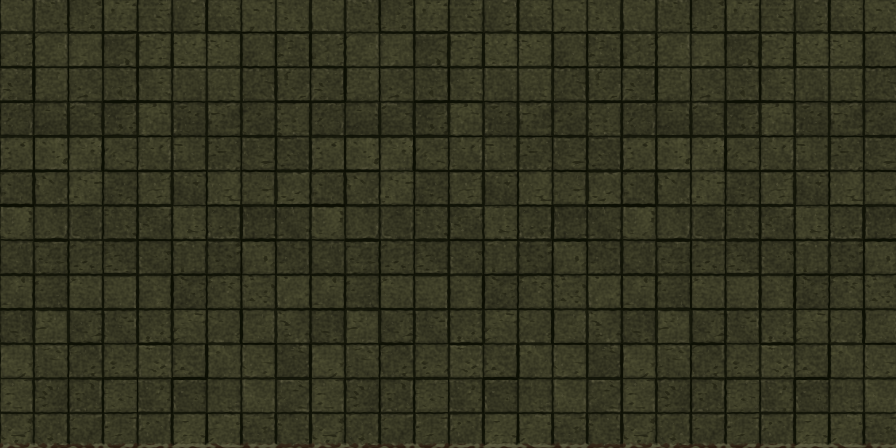
Write a Shadertoy shader that draws this texture.

```glsl
// Worn olive stone tiles in a square grid with dark joints, varying over a nine-column cycle.

const float TILE = 0.0772;                    // tile side, in canvas heights
const vec2 GRID_ORIGIN = vec2(-0.0017, 0.0009);
const float CYCLE = 9.0;                      // columns before the wear repeats

const vec3 JOINT = vec3(0.045, 0.055, 0.012);
const vec3 STONE = vec3(0.228, 0.228, 0.146);
const vec3 PIT = vec3(0.11, 0.11, 0.055);
const vec3 CHIP = vec3(0.40, 0.39, 0.28);
const vec3 RUST = vec3(0.20, 0.13, 0.08);

vec2 hash2(vec2 p) {
    vec3 q = fract(p.xyx * vec3(0.1031, 0.1030, 0.0973));
    q += dot(q, q.yzx + 33.33);
    return fract((q.xx + q.yz) * q.zy);
}

// Random pair for a cell, wrapped to the column cycle.
vec2 cellHash(vec2 cell, float seed) {
    return hash2(vec2(mod(cell.x, CYCLE), cell.y) + seed);
}

float cornerSlope(vec2 lattice, vec2 offset, float period, float seed) {
    vec2 wrapped = vec2(mod(lattice.x, period), lattice.y);
    float angle = 6.28318 * hash2(wrapped + seed).x;
    return dot(vec2(cos(angle), sin(angle)), offset);
}

// Gradient noise over tile units; whole-number frequencies keep it cyclic in x.
float gradientNoise(vec2 p, vec2 frequency, float seed) {
    p *= frequency;
    float period = CYCLE * frequency.x;
    vec2 i = floor(p), f = fract(p);
    vec2 u = f * f * f * (f * (f * 6.0 - 15.0) + 10.0);
    vec2 e = vec2(1.0, 0.0);
    float low = mix(cornerSlope(i, f, period, seed),
                    cornerSlope(i + e.xy, f - e.xy, period, seed), u.x);
    float high = mix(cornerSlope(i + e.yx, f - e.yx, period, seed),
                     cornerSlope(i + e.xx, f - e.xx, period, seed), u.x);
    return mix(low, high, u.y);
}

// Soft coverage of a joint whose width and depth differ by segment.
float joint(float distanceToLine, vec2 random, float pixel) {
    float halfWidth = mix(0.022, 0.046, random.x);
    float blur = max(0.65 * pixel, 0.018);
    float core = 1.0 - smoothstep(halfWidth - blur, halfWidth + blur, distanceToLine);
    return core * mix(0.68, 1.0, random.y);
}

// Narrow pale band just inside a tile edge.
float rim(float distanceToLine, float strength) {
    float band = smoothstep(0.035, 0.07, distanceToLine)
               * (1.0 - smoothstep(0.08, 0.15, distanceToLine));
    return band * smoothstep(0.45, 1.0, strength);
}

vec3 stoneColor(vec2 p, vec2 cell) {
    vec2 random = cellHash(cell, 17.0);
    float cloud = gradientNoise(p, vec2(2.0), 31.0);
    float grain = gradientNoise(p, vec2(7.0, 9.0), 53.0);
    float grit = gradientNoise(p, vec2(13.0), 71.0);
    float tone = 1.0 + 0.20 * (random.x - 0.5) + 0.20 * cloud + 0.24 * grain + 0.22 * grit;
    vec3 color = STONE * tone;

    // Dark horizontal pits gather in patches, more on some tiles.
    float patches = smoothstep(-0.15, 0.35, cloud + 0.3 * (random.y - 0.5));
    float pits = smoothstep(0.16, 0.42, gradientNoise(p, vec2(5.0, 10.0), 97.0));
    return mix(color, PIT, 0.65 * pits * patches);
}

void mainImage(out vec4 fragColor, in vec2 fragCoord) {
    vec2 p = (fragCoord / iResolution.y - GRID_ORIGIN) / TILE;
    float pixel = 1.0 / (iResolution.y * TILE);
    vec2 cell = floor(p);
    vec2 nearest = floor(p + 0.5);

    // Slightly uneven distances to the nearest vertical and horizontal joints.
    float wobble = 0.025 * gradientNoise(p, vec2(6.0), 11.0);
    vec2 edge = abs(p - nearest + wobble);

    vec3 color = stoneColor(p, cell);

    // Chipped pale rims and scattered bright flecks.
    float crumbs = gradientNoise(p, vec2(9.0), 139.0);
    vec2 sideStrength = cellHash(cell * vec2(1.0, 2.0) + nearest, 43.0);
    float rims = max(rim(edge.x, sideStrength.x), rim(edge.y, sideStrength.y));
    float flecks = smoothstep(0.38, 0.58, crumbs);
    color = mix(color, CHIP, 0.55 * rims * smoothstep(-0.25, 0.35, crumbs) + 0.35 * flecks);

    // Joints, each segment with its own weight.
    float upright = joint(edge.x, cellHash(vec2(nearest.x, cell.y), 61.0), pixel);
    float level = joint(edge.y, cellHash(vec2(cell.x, nearest.y), 83.0), pixel);
    float shade = 0.20 * (1.0 - smoothstep(0.0, 0.13, min(edge.x, edge.y)));
    color = mix(color * (1.0 - shade), JOINT, max(upright, level));

    // Crumbling pale and rusty strip along the bottom.
    float strip = 1.0 - smoothstep(0.06, 0.15, p.y + 0.08 * crumbs);
    float rubble = gradientNoise(p, vec2(4.0, 7.0), 113.0);
    color = mix(color, mix(RUST, CHIP, smoothstep(-0.15, 0.2, rubble)), 0.75 * strip);

    fragColor = vec4(clamp(color, 0.0, 1.0), 1.0);
}
```
